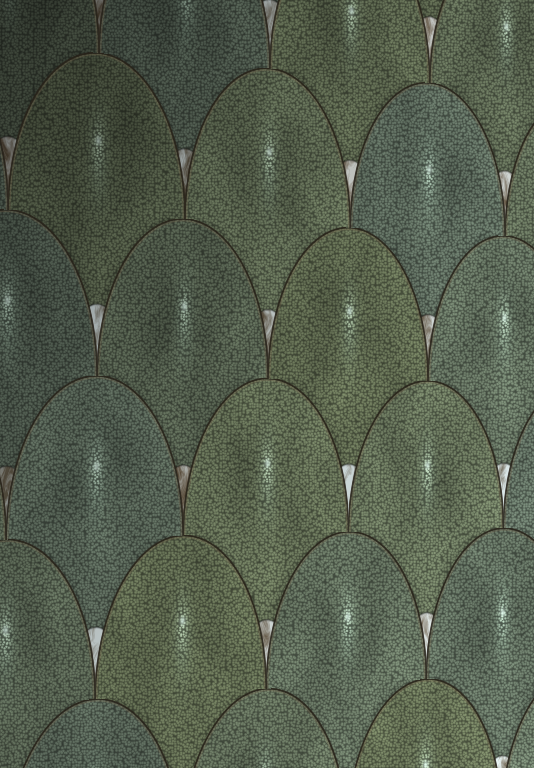
Reproduce this pattern procedurally as a WebGL 1 fragment shader.

```glsl
precision highp float;
uniform vec2 u_resolution;

const vec3 TEAL = vec3(0.302, 0.349, 0.305);
const vec3 OLIVE = vec3(0.326, 0.362, 0.272);
const vec3 SPINE = vec3(0.47, 0.56, 0.50);
const vec3 GLINT = vec3(0.76, 0.84, 0.80);
const vec3 PEARL = vec3(0.75, 0.77, 0.76);
const vec3 HORN = vec3(0.36, 0.31, 0.24);
const vec3 SEAM = vec3(0.15, 0.125, 0.09);
const vec3 COPPER = vec3(0.44, 0.38, 0.29);

const float SEAM_HALF = 0.0011;
const float INLAY_TOP = 0.555;

vec2 hash2(vec2 p) {
  return fract(sin(vec2(dot(p, vec2(127.1, 311.7)), dot(p, vec2(269.5, 183.3)))) * 43758.5);
}

// Distance to the nearest jittered cell centre
float cellular(vec2 p) {
  vec2 cell = floor(p);
  vec2 f = p - cell;
  float nearest = 2.0;
  for (int j = -1; j <= 1; j++) {
    for (int i = -1; i <= 1; i++) {
      vec2 o = vec2(float(i), float(j));
      vec2 r = o + 0.1 + 0.8 * hash2(cell + o) - f;
      nearest = min(nearest, dot(r, r));
    }
  }
  return sqrt(nearest);
}

// Soft cloudiness from warped layered sines, about -1 to 1
float clouds(vec2 p) {
  float sum = 0.0;
  float amp = 0.5;
  for (int i = 0; i < 4; i++) {
    p += 0.6 * sin(p.yx * 1.3 + float(i) * 2.1);
    sum += amp * sin(p.x) * sin(p.y + 0.7);
    p = mat2(1.5, 1.1, -1.1, 1.5) * p;
    amp *= 0.6;
  }
  return sum;
}

float bell(float x, float width) {
  return exp(-x * x / (width * width));
}

// Obliquely seen wall: x counts columns, y counts rows downward
vec2 wallCoords(vec2 p, float rowHeight) {
  float s = p.x - 0.1263 - 0.006 * (p.y - 0.5);
  return vec2(s / (0.2303 - 0.0344 * s), (0.5124 - 0.015 * p.x - p.y) / rowHeight);
}

// Offset from the centre of the nearest scale in a half-staggered row
float columnOffset(float u, float row) {
  return fract(u - 0.5 * mod(row, 2.0) + 0.5) - 0.5;
}

// Signed distance to the elliptical arch, in canvas units
float archDistance(float du, float v, vec2 cellSize) {
  vec2 q = vec2(2.0 * du, 1.0 - v);
  float r = max(length(q), 0.001);
  return (r - 1.0) * r / length(q * vec2(2.0, 1.0) / cellSize);
}

// Pebbled leather; local.y runs down from the apex
vec3 leather(vec2 local, vec2 id, vec2 p) {
  float tint = 0.5 + 0.5 * cos(1.9 * (id.x - 1.4) + 0.9 * id.y * (id.y + 1.0));
  vec3 col = mix(TEAL, OLIVE, tint);
  vec2 seed = hash2(id + 7.0);
  col *= 0.96 + 0.1 * seed.x;

  // Smoky flanks, paler crown
  float mottle = clouds(local * vec2(9.0, 5.0) + seed * 30.0);
  float flank = bell(abs(local.x) - 0.14, 0.13) * bell(local.y - 0.65, 0.4);
  col *= 1.05 + 0.11 * mottle - 0.12 * flank;

  // Fine pebbles of uneven polish
  float pebble = cellular(p * 265.0 + seed * 40.0);
  float polish = clouds(p * 330.0);
  float grain = mix(1.25, 0.74, smoothstep(0.08, 0.8, pebble)) + 0.09 * polish;
  float spine = bell(local.x, 0.05) * bell(local.y - 0.64, 0.26);
  col = mix(col, SPINE, 0.3 * spine) * grain;

  vec2 eye = vec2(local.x, local.y - 0.56 - 0.05 * (seed.y - 0.5));
  float glint = bell(eye.x, 0.016) * bell(eye.y, 0.028);
  float trail = bell(eye.x, 0.028) * bell(eye.y - 0.03, 0.13);
  col += GLINT * 0.3 * trail * smoothstep(0.55, 0.15, pebble);
  return mix(col, GLINT, 0.8 * glint);
}

// Shell inlay with slanted bands
vec3 shell(vec2 local, vec2 id) {
  vec2 seed = hash2(id + 3.0);
  float band = clouds(local * vec2(45.0, 16.0) + seed * 50.0);
  float wear = clamp(0.1 + 0.6 * seed.x * seed.x + 0.8 * band, 0.0, 1.0);
  return mix(PEARL, HORN, wear) + 0.05 * vec3(-0.5, 0.2, 0.6) * (seed.y - 0.3);
}

void main() {
  vec2 p = gl_FragCoord.xy / u_resolution.y;
  float px = 1.0 / u_resolution.y;
  vec2 cellSize = vec2(0.2303 - 0.069 * (p.x - 0.1263), 0.2151 - 0.0377 * p.x);
  vec2 wall = wallCoords(p, cellSize.y);

  // Front row, with the row above it showing through the gaps
  float row = floor(wall.y);
  float v = wall.y - row;
  float du = columnOffset(wall.x, row);
  float gap = columnOffset(wall.x, row - 1.0);
  float d = archDistance(du, v, cellSize);

  vec3 front = leather(vec2(du, v), vec2(wall.x - du, row), p);
  vec2 backId = vec2(wall.x - gap, row - 1.0);
  vec3 back = leather(vec2(gap, v + 1.0), backId, p);
  back *= 1.0 - 0.2 * exp(-max(d, 0.0) / 0.005);

  float top = (v - INLAY_TOP - 8.0 * gap * gap) * cellSize.y;
  back = mix(back, shell(vec2(gap, v), backId), smoothstep(-px, px, top));
  back *= 1.0 - 0.35 * bell(top, 0.0015);
  vec3 col = mix(front, back, smoothstep(-px, px, d));

  // Light grows toward the lower right and fades in the upper left corner
  col *= 0.76 + 0.42 * p.x + 0.2 * (1.0 - p.y);
  col *= 1.0 - 0.25 * bell(length(p - vec2(0.0, 1.0)), 0.3);

  // Dark seam with a thin warm lip
  float lip = bell(d + 0.0022, 0.0011);
  col = mix(col, COPPER, 0.4 * lip);
  float seam = 1.0 - smoothstep(SEAM_HALF - 0.6 * px, SEAM_HALF + 0.6 * px, abs(d));
  col = mix(col, SEAM, 0.85 * seam);

  gl_FragColor = vec4(clamp(col, 0.0, 1.0), 1.0);
}
```
